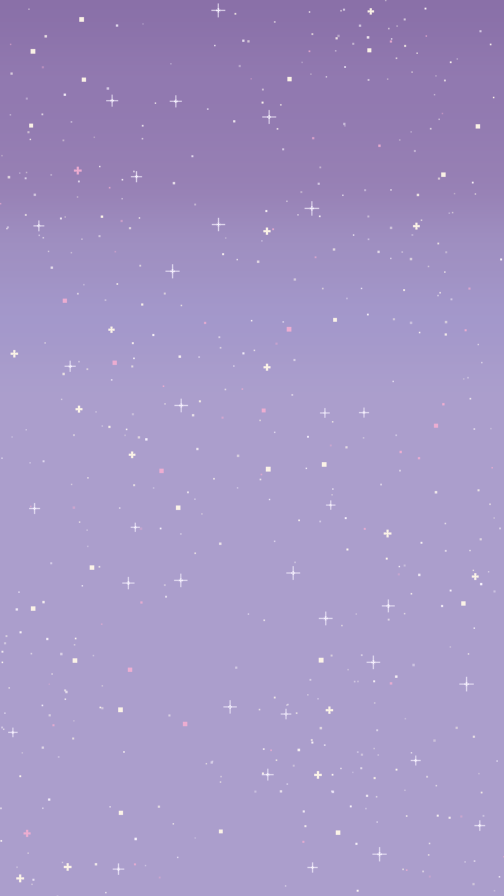
This background is drawn by a Shadertoy shader. Its source:

```glsl
// A dusky lilac sky with small blocky stars: squares, plump pluses, thin sparkles and dust.
// A vertical gradient lies beneath jittered star grids; layered sines gather the dust in drifts.
// Every star is made of boxes with analytic pixel coverage, measured in canvas widths.

#define SPARK_CELL 0.1       // grid pitch of the large stars
#define SPARK_SHARE 0.43     // share of cells holding a large star
#define DUST_CELL 0.046      // grid pitch of the dust
#define DUST_SHARE 0.26      // mean share of cells holding dust
#define PINK_SHARE 0.13      // share of pink among the large stars
#define SOFTNESS 1.2         // edge width in output pixels
#define CREAM vec3(1.0, 0.97, 0.91)
#define WHITE vec3(0.97, 0.95, 1.0)
#define PINK vec3(0.94, 0.68, 0.82)

// Four random values from 0 to 1 for a grid cell and layer.
vec4 hash4(vec2 cell, float layer) {
    uvec3 v = uvec3(ivec3(vec3(cell, layer)) + 512);
    uint n = v.x * 1597334677u ^ v.y * 3812015801u ^ v.z * 2798796415u;
    vec4 r;
    for (int i = 0; i < 4; i++) {
        n = n * 747796405u + 2891336453u;
        uint w = ((n >> ((n >> 28u) + 4u)) ^ n) * 277803737u;
        w ^= w >> 22u;
        r[i] = float(w >> 8u) / 16777216.0;
    }
    return r;
}

// Fraction of a soft pixel at p covered by a box of the given half size.
float box(vec2 p, vec2 halfSize, float pixel) {
    vec2 span = min(p + 0.5 * pixel, halfSize) - max(p - 0.5 * pixel, -halfSize);
    span = max(span, 0.0) / pixel;
    return span.x * span.y;
}

float plus(vec2 p, float arm, float thick, float pixel) {
    return max(box(p, vec2(arm, thick), pixel), box(p, vec2(thick, arm), pixel));
}

// Sky colour by depth below the top edge, from 0 to 1.
vec3 sky(float depth) {
    vec3 c = mix(vec3(0.54, 0.44, 0.66), vec3(0.57, 0.475, 0.69), smoothstep(0.0, 0.1, depth));
    c = mix(c, vec3(0.59, 0.50, 0.705), smoothstep(0.10, 0.21, depth));
    c = mix(c, vec3(0.625, 0.565, 0.76), smoothstep(0.19, 0.29, depth));
    c = mix(c, vec3(0.64, 0.595, 0.795), smoothstep(0.28, 0.36, depth));
    return mix(c, vec3(0.67, 0.62, 0.80), smoothstep(0.35, 0.45, depth));
}

// Smooth drift density around 1.
float drift(vec2 p) {
    float s = sin(p.x * 9.0 + 2.0 * sin(p.y * 5.0)) + sin(p.y * 13.0 + 2.5 * sin(p.x * 6.0 + 1.0));
    return max(0.25, 1.0 + 0.65 * s);
}

// Tiny specks of varied size and strength.
vec3 addDust(vec3 col, vec2 p, float layer, float pixel) {
    vec2 q = p / DUST_CELL + 0.37 * layer;
    vec2 cell = floor(q);
    vec4 r = hash4(cell, layer);
    vec4 kind = hash4(cell, layer + 10.0);
    if (r.z > DUST_SHARE * drift(cell * DUST_CELL)) return col;
    vec2 d = (fract(q) - mix(vec2(0.08), vec2(0.92), r.xy)) * DUST_CELL;
    float size = mix(0.0013, 0.0025, kind.x * kind.x);
    vec3 tint = kind.y < 0.1 ? PINK : mix(WHITE, CREAM, kind.z);
    return mix(col, tint, box(d, vec2(size), pixel) * mix(0.35, 1.0, r.w));
}

// Squares, plump pluses and long thin sparkles.
vec3 addSparks(vec3 col, vec2 p, float pixel) {
    vec2 q = p / SPARK_CELL;
    vec2 cell = floor(q);
    vec4 r = hash4(cell, 5.0);
    vec4 kind = hash4(cell, 15.0);
    if (r.z > SPARK_SHARE) return col;
    vec2 d = (fract(q) - mix(vec2(0.17), vec2(0.83), r.xy)) * SPARK_CELL;
    vec3 tint = kind.y < PINK_SHARE ? PINK : CREAM;
    float cover;
    if (kind.x < 0.42) {
        cover = box(d, vec2(mix(0.0038, 0.0048, kind.z)), pixel);
    } else if (kind.x < 0.65) {
        cover = plus(d, mix(0.0062, 0.0080, kind.z), 0.0022, pixel);
    } else {
        float arm = mix(0.0085, 0.0145, kind.z);
        cover = max(0.75 * plus(d, arm, 0.0012, pixel), plus(d, arm * 0.35, 0.0016, pixel));
        tint = WHITE;
    }
    return mix(col, tint, cover * 0.95);
}

void mainImage(out vec4 fragColor, in vec2 fragCoord) {
    vec2 p = fragCoord / iResolution.x;
    float pixel = SOFTNESS / iResolution.x;
    vec3 col = sky(1.0 - fragCoord.y / iResolution.y);
    for (int i = 0; i < 2; i++) col = addDust(col, p, float(i), pixel);
    col = addSparks(col, p, pixel);
    fragColor = vec4(col, 1.0);
}
```
